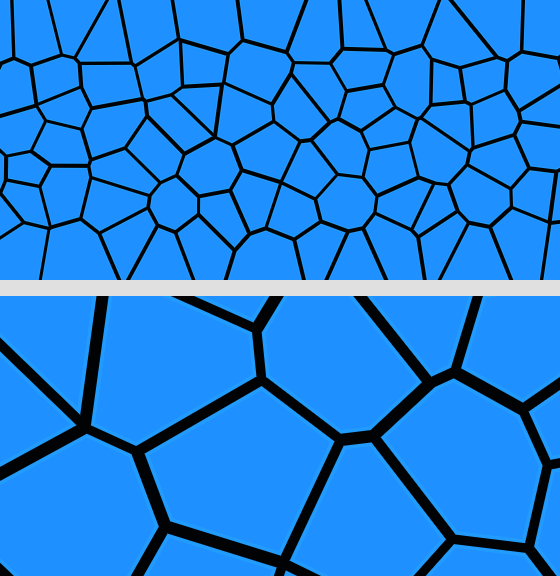
Top, the full canvas; bottom, a detail of the centre.
Give the GLSL for this pattern, as a Shadertoy shader.

```glsl
// Black-lined Voronoi cells on flat blue. Sites lie on a jittered grid with a
// limited number of rows, so the cells along the top and bottom stretch out to
// the border. Lines follow the exact distance to the cell bisectors.

const vec3  CELL_BLUE   = vec3(0.118, 0.565, 1.0);
const vec3  FRINGE_BLUE = vec3(0.130, 0.610, 0.99);
const vec3  LINE_BLACK  = vec3(0.0, 0.006, 0.014);

// Lengths are in units of the canvas height.
const int   ROWS         = 6;
const vec2  PITCH        = vec2(0.167, 0.153);  // grid spacing of the sites
const float BOTTOM       = 0.041;               // lower end of the first row
const float JITTER       = 0.82;                // 0 = regular, 1 = whole grid box
const float HALF_WIDTH   = 0.0064;              // mean half thickness of a line
const float WIDTH_SPREAD = 0.16;                // thickness variation per edge
const float FRINGE_REACH = 0.0043;              // lighter rim beside each line
const float FRINGE_BLUR  = 0.0006;
const float SEED         = 37.0;

// Two random values in 0..1 for a grid box.
vec2 hash22(vec2 p) {
    vec3 q = fract((p.xyx + SEED) * vec3(0.1031, 0.1030, 0.0973));
    q += dot(q, q.yzx + 33.33);
    return fract((q.xx + q.yz) * q.zy);
}

// Position of the site that belongs to a grid box.
vec2 sitePosition(vec2 box) {
    vec2 offset = 0.5 + JITTER * (hash22(box) - 0.5);
    return vec2(0.0, BOTTOM) + (box + offset) * PITCH;
}

// Signed distance to the nearest line, negative inside the line.
float lineDistance(vec2 p) {
    // Nearest site: all rows, a few columns around the point
    float column = floor(p.x / PITCH.x);
    float nearest = 1e9;
    vec2 homeBox = vec2(0.0), home = vec2(0.0);
    for (int row = 0; row < ROWS; row++)
    for (int i = -2; i <= 2; i++) {
        vec2 box = vec2(column + float(i), float(row));
        vec2 site = sitePosition(box) - p;
        float d = dot(site, site);
        if (d < nearest) {
            nearest = d;
            homeBox = box;
            home = site;
        }
    }

    // Nearest bisector between the home site and its neighbours
    float result = 1e9;
    for (int row = 0; row < ROWS; row++)
    for (int i = -3; i <= 3; i++) {
        vec2 box = vec2(homeBox.x + float(i), float(row));
        if (box == homeBox) continue;
        vec2 site = sitePosition(box) - p;
        float toEdge = dot(0.5 * (home + site), normalize(site - home));
        float variation = 2.0 * hash22(box + homeBox + 0.5).x - 1.0;
        result = min(result, toEdge - HALF_WIDTH * (1.0 + WIDTH_SPREAD * variation));
    }
    return result;
}

void mainImage(out vec4 fragColor, in vec2 fragCoord) {
    float pixel = 1.0 / iResolution.y;
    float d = lineDistance(fragCoord * pixel);

    // Cell fill with its narrow lighter rim
    float fringe = 1.0 - smoothstep(FRINGE_REACH - FRINGE_BLUR, FRINGE_REACH + FRINGE_BLUR, d);
    vec3 color = mix(CELL_BLUE, FRINGE_BLUE, fringe);

    // Line with a one pixel smooth edge
    float ink = clamp(0.5 - d / pixel, 0.0, 1.0);
    fragColor = vec4(mix(color, LINE_BLACK, ink), 1.0);
}
```
